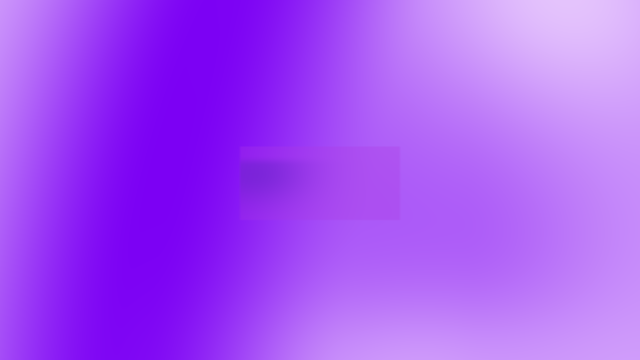
Give the GLSL for this background, as a Shadertoy shader.

```glsl
// Soft elliptical glow, 1 at its centre
float glow(vec2 p, vec2 centre, vec2 size) {
    vec2 q = (p - centre) / size;
    return exp(-dot(q, q));
}

// Soft-edged box given by its lower left and upper right corners
float softBox(vec2 p, vec2 low, vec2 high, float blur) {
    vec2 m = smoothstep(low - blur, low + blur, p)
           * (1.0 - smoothstep(high - blur, high + blur, p));
    return m.x * m.y;
}

// Lightness of the backdrop: a leaning dark band between pale sides
float lightness(vec2 p) {
    float axis = 0.22 + 0.06 * p.y + 0.08 * p.y * p.y;
    float side = p.x - axis;

    float level = 0.62 * smoothstep(0.03, 0.42, -side);
    level += 0.33 * smoothstep(0.0, 0.32, side);

    // Glows at the upper right, the bottom and the right edge
    level += 0.40 * glow(p, vec2(0.85, 1.05), vec2(0.25, 0.41));
    level += 0.28 * glow(p, vec2(0.66, -0.05), vec2(0.30, 0.24));
    level += 0.22 * smoothstep(0.72, 1.05, p.x) * (1.0 - 0.55 * p.y * p.y);
    return level;
}

void mainImage(out vec4 fragColor, in vec2 fragCoord) {
    vec2 uv = fragCoord / iResolution.xy;

    // Violet to pale lilac
    vec3 violet = vec3(0.485, 0.0, 0.955);
    vec3 lilacShift = vec3(0.535, 1.0, 0.045);
    vec3 color = violet + lilacShift * lightness(uv);

    // Faint magenta panel in the middle
    float panel = softBox(uv, vec2(0.375, 0.389), vec2(0.625, 0.593), 0.003);
    color = mix(color, vec3(0.68, 0.22, 0.88), 0.3 * panel);

    // Indigo shade on the panel's left side
    float shade = glow(uv, vec2(0.40, 0.515), vec2(0.075, 0.075));
    shade *= panel * (1.0 - smoothstep(0.54, 0.57, uv.y));
    color = mix(color, vec3(0.36, 0.13, 0.75), 0.45 * shade);

    fragColor = vec4(clamp(color, 0.0, 1.0), 1.0);
}
```
